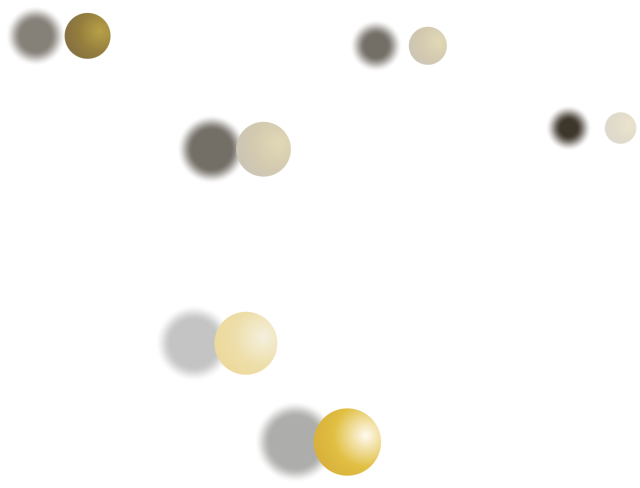
Give the GLSL for this background, as a Shadertoy shader.

```glsl
// Six glossy gold and cream balls on white, each with a blurred grey disc to its left.
// A loop lays each soft disc down first, then a ball shaded by an off-centre
// radial gradient. Lengths are in units of the canvas height.

const int COUNT = 6;

// Centre x, centre y, radius
const vec3 BALLS[COUNT] = vec3[](
    vec3(0.1795, 0.9265, 0.0470), vec3(0.8768, 0.9062, 0.0390),
    vec3(0.5400, 0.6942, 0.0561), vec3(1.2716, 0.7376, 0.0323),
    vec3(0.5040, 0.2966, 0.0645), vec3(0.7118, 0.0942, 0.0690));

const vec3 SHADOW[COUNT] = vec3[](
    vec3(0.52, 0.50, 0.47), vec3(0.45, 0.43, 0.40), vec3(0.45, 0.43, 0.40),
    vec3(0.24, 0.21, 0.17), vec3(0.77, 0.77, 0.77), vec3(0.68, 0.68, 0.67));

// Ball gradient: highlight, body, far rim
const vec3 HIGHLIGHT[COUNT] = vec3[](
    vec3(0.72, 0.63, 0.28), vec3(0.88, 0.85, 0.71), vec3(0.88, 0.85, 0.71),
    vec3(0.92, 0.89, 0.81), vec3(0.96, 0.94, 0.87), vec3(1.00, 0.98, 0.94));
const vec3 BODY[COUNT] = vec3[](
    vec3(0.58, 0.49, 0.24), vec3(0.83, 0.79, 0.69), vec3(0.83, 0.79, 0.69),
    vec3(0.88, 0.86, 0.79), vec3(0.93, 0.87, 0.66), vec3(0.88, 0.75, 0.26));
const vec3 RIM[COUNT] = vec3[](
    vec3(0.52, 0.44, 0.26), vec3(0.80, 0.77, 0.71), vec3(0.80, 0.77, 0.71),
    vec3(0.87, 0.85, 0.81), vec3(0.93, 0.85, 0.61), vec3(0.85, 0.69, 0.23));

// Coverage of a disc whose edge fades over +-blur
float disc(vec2 p, float radius, float blur) {
    return 1.0 - smoothstep(radius - blur, radius + blur, length(p));
}

void mainImage(out vec4 fragColor, in vec2 fragCoord) {
    vec2 p = fragCoord / iResolution.y;
    float pixel = 1.0 / iResolution.y;
    vec3 color = vec3(1.0);

    for (int i = 0; i < COUNT; i++) {
        vec2 q = p - BALLS[i].xy;
        float radius = BALLS[i].z;

        // Blurred disc
        float shade = disc(q + vec2(0.1063, 0.0), radius - 0.001, 0.0165);
        color = mix(color, SHADOW[i], shade);

        // Ball, lit from the upper right
        float t = length(q / radius - vec2(0.55, 0.20));
        vec3 surface = mix(HIGHLIGHT[i], BODY[i], clamp(t / 0.95, 0.0, 1.0));
        surface = mix(surface, RIM[i], clamp((t - 0.95) / 0.6, 0.0, 1.0));
        color = mix(color, surface, disc(q, radius, 0.75 * pixel));
    }

    fragColor = vec4(color, 1.0);
}
```
